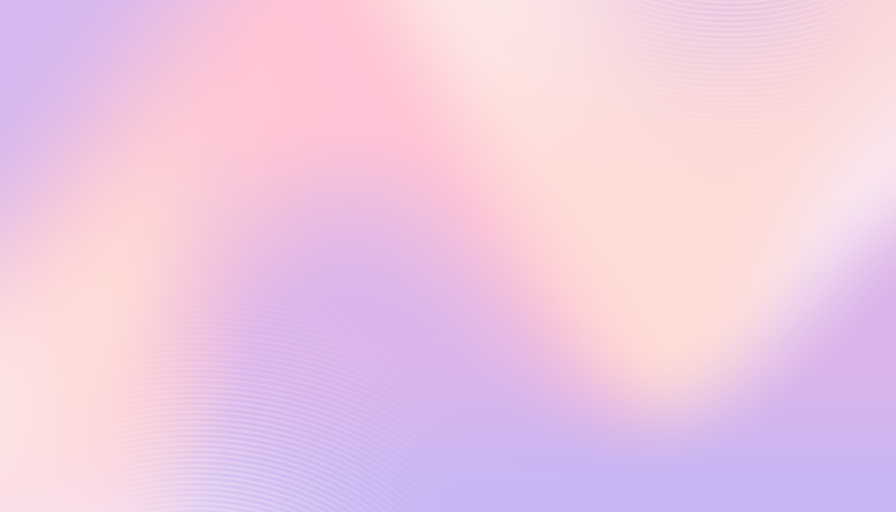
A Shadertoy shader for this background:

```glsl
// Soft pastel wave gradient with two fans of fine concentric lines.

#define WAVE_MEAN 0.40
#define WAVE_HEIGHT 0.20
#define WAVE_CREST 0.68
#define WAVE_FREQ 5.236
#define LINE_PITCH 0.0105
#define LINE_STRENGTH 0.42

const vec3 PINK       = vec3(1.00, 0.768, 0.835);
const vec3 PEACH      = vec3(0.996, 0.858, 0.838);
const vec3 CREAM      = vec3(0.992, 0.902, 0.898);
const vec3 MIST       = vec3(0.975, 0.905, 0.950);
const vec3 LILAC      = vec3(0.835, 0.720, 0.940);
const vec3 ORCHID     = vec3(0.855, 0.710, 0.922);
const vec3 PERIWINKLE = vec3(0.780, 0.712, 0.953);

// Elliptical soft spot, tilted by angle.
float glow(vec2 p, vec2 centre, vec2 radius, float angle) {
    vec2 d = p - centre;
    float c = cos(angle), s = sin(angle);
    vec2 q = vec2(c * d.x + s * d.y, c * d.y - s * d.x) / radius;
    return exp(-dot(q, q));
}

// Signed distance above the wave, roughly corrected for its slope.
float aboveWave(vec2 p) {
    float phase = (p.x - WAVE_CREST) * WAVE_FREQ;
    float leftDrop = max(0.5 - p.x, 0.0);
    float height = WAVE_MEAN + WAVE_HEIGHT * cos(phase) - 8.0 * leftDrop * leftDrop;
    float slope = -WAVE_HEIGHT * WAVE_FREQ * sin(phase) + 16.0 * leftDrop;
    return (p.y - height) / sqrt(1.0 + slope * slope);
}

// Thin elliptical rings, faded out where they are too fine to resolve.
float rings(vec2 p, vec2 centre, float squash) {
    float r = length((p - centre) * vec2(squash, 1.0));
    float wave = 0.5 + 0.5 * cos(6.28318 * r / LINE_PITCH);
    float pixels = LINE_PITCH * iResolution.y;
    return mix(0.35, wave * wave, smoothstep(1.5, 3.0, pixels));
}

// Pink ridge between the lilac corner and the peach field.
vec3 upperField(vec2 p) {
    float corner = p.x / 0.34 + (1.0 - p.y) / 0.48;
    vec3 left = mix(LILAC, PINK, smoothstep(0.3, 1.8, corner));
    left = mix(left, PEACH, 0.95 * glow(p, vec2(0.20, 0.40), vec2(0.36, 0.17), 1.05));
    left = mix(left, CREAM, 0.95 * glow(p, vec2(-0.06, 0.20), vec2(0.22, 0.27), 0.0));

    vec3 right = mix(PEACH, CREAM, glow(p, vec2(1.00, 1.02), vec2(0.30, 0.28), 0.0));
    right = mix(right, ORCHID, 0.60 * glow(p, vec2(1.43, 1.06), vec2(0.25, 0.22), 0.0));
    right = mix(right, MIST, 0.95 * glow(p, vec2(1.68, 0.56), vec2(0.36, 0.13), 1.05));

    float ridge = p.x - 0.75 - 0.6 * (1.0 - p.y);
    return mix(left, right, smoothstep(-0.14, 0.15, ridge));
}

void mainImage(out vec4 fragColor, in vec2 fragCoord) {
    vec2 p = fragCoord / iResolution.y;
    p.x *= 1.7534 * iResolution.y / iResolution.x;

    // Lilac wave under the upper field, softer around the crest.
    vec3 lower = mix(PERIWINKLE, ORCHID, smoothstep(0.0, 0.32, p.y));
    float softness = mix(0.12, 0.21, glow(p, vec2(0.62, 0.55), vec2(0.42, 0.5), 0.0));
    vec3 color = mix(lower, upperField(p), smoothstep(-softness, softness, aboveWave(p)));

    // Pale light in the lower left.
    color = mix(color, PEACH, 0.40 * glow(p, vec2(0.26, 0.16), vec2(0.18, 0.16), 0.0));
    color = mix(color, MIST, 0.75 * glow(p, vec2(0.20, -0.07), vec2(0.34, 0.17), 0.0));

    // Fine line fans at the lower left and the top right.
    float lowFan = glow(p, vec2(0.42, 0.06), vec2(0.30, 0.27), 0.0);
    float topFan = glow(p, vec2(1.43, 1.00), vec2(0.27, 0.30), 0.0);
    color = mix(color, MIST, LINE_STRENGTH * lowFan * rings(p, vec2(0.38, -0.35), 0.85));
    color = mix(color, CREAM, LINE_STRENGTH * topFan * rings(p, vec2(1.43, 1.30), 0.75));

    fragColor = vec4(color, 1.0);
}
```
